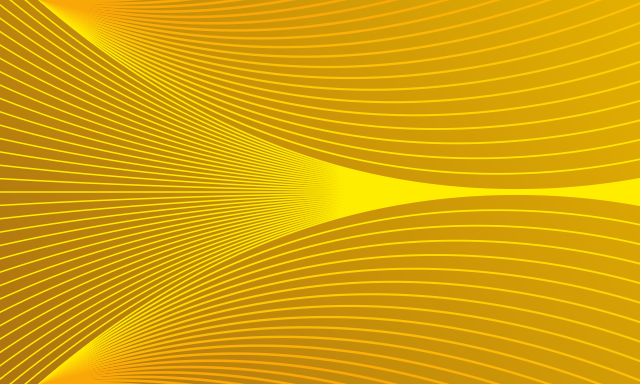
Reproduce this background procedurally as a WebGL 1 fragment shader.

```glsl
precision highp float;
uniform vec2 u_resolution;

#define FAN_LINES 17.0
#define FAN_WIDTH 0.0023
#define THIN_WIDTH 0.0026
#define THICK_WIDTH 0.0040
#define WAIST_X 0.807
#define WAIST_HALF 0.0033
#define KNOT_X 0.0586
#define DARK_GOLD vec3(0.68, 0.45, 0.07)
#define LIGHT_GOLD vec3(0.89, 0.69, 0.0)
#define YELLOW vec3(1.0, 0.93, 0.0)
#define ORANGE vec3(0.98, 0.66, 0.03)

// Half height of the bright funnel, narrowest at the waist
float funnelHalf(float x) {
  float d = abs(x - WAIST_X);
  return WAIST_HALF + d * d * (0.445 + 0.118 * d);
}

float funnelSlope(float x) {
  float d = x - WAIST_X;
  return d * (0.89 + 0.354 * abs(d));
}

// Smooth coverage of evenly spaced lines, averaged once they get too dense
float lineCoverage(float index, float spacing, float slope, float width, float pixel) {
  float tilt = inversesqrt(1.0 + slope * slope);
  float gap = spacing * tilt;
  float dist = abs(fract(index + 0.5) - 0.5) * gap;
  float sharp = clamp((0.5 * width - dist) / pixel + 0.5, 0.0, 1.0);
  float average = min(width / gap, 1.0);
  return mix(average, sharp, smoothstep(1.2, 2.6, gap / pixel));
}

void main() {
  float pixel = 1.0 / u_resolution.x;
  vec2 uv = gl_FragCoord.xy / u_resolution;
  float x = uv.x;
  float y = (gl_FragCoord.y - 0.5 * u_resolution.y) * pixel;
  float halfHeight = funnelHalf(x);
  float slope = funnelSlope(x);
  float outside = abs(y) - halfHeight;

  // Diagonal gold backdrop
  vec3 gold = mix(DARK_GOLD, LIGHT_GOLD, 0.7 * x + 0.3 * uv.y);

  // Fan of lines closing into the solid yellow funnel
  float across = y / halfHeight;
  float fan = lineCoverage(across * FAN_LINES, halfHeight / FAN_LINES,
                           across * slope, FAN_WIDTH, pixel);
  vec3 inner = mix(gold, YELLOW, fan);

  // Curved lines spreading from the knots at the left corners
  float reach = max(x - KNOT_X, 0.002);
  float spacing = reach * (0.041 - 0.0092 * reach);
  float index = max(outside, 0.0) / spacing;
  float heat = clamp(index / 14.0, 0.0, 1.0);
  float sweepSlope = slope + index * (0.041 - 0.0184 * reach);
  float sweep = lineCoverage(index, spacing, sweepSlope,
                             mix(THIN_WIDTH, THICK_WIDTH, heat), pixel);
  vec3 outer = mix(gold, mix(YELLOW, ORANGE, heat), sweep);

  // Join both sides along the funnel edge
  float edge = pixel * sqrt(1.0 + slope * slope);
  float side = clamp(outside / edge + 0.5, 0.0, 1.0);
  gl_FragColor = vec4(mix(inner, outer, side), 1.0);
}
```
